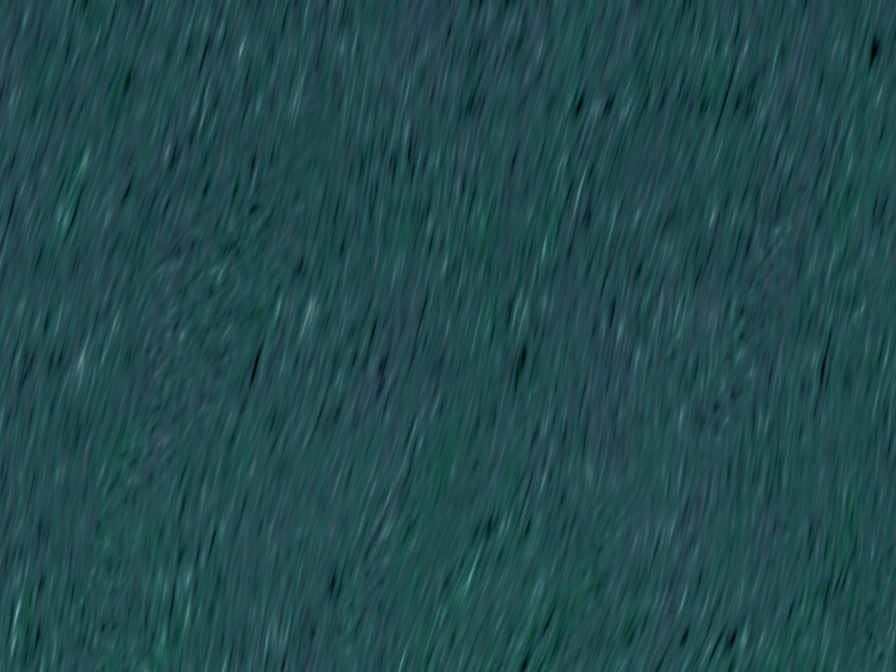
Write a WebGL 1 fragment shader that draws this texture.

```glsl
precision highp float;
// Dense teal fibres leaning to the right, like brushed fur or rippled water.
// Stretched gradient noise in sheared, gently warped coordinates forms the
// streaks; slanted bands of shorter grain break them, and slow noise tints them.
uniform vec2 u_resolution;

const vec3 BASE_TEAL = vec3(0.130, 0.291, 0.300);
const vec3 LIGHT_STEP = vec3(0.145, 0.172, 0.180);  // dark to light fibres
const vec3 SLATE_STEP = vec3(0.058, -0.034, 0.042); // green to slate blue
const float LEAN = 0.24;             // sideways shift per unit of height
const float GRAIN_LEAN = 0.38;       // lean of the short grain
const float BEND = 0.060;            // slow change of the lean
const float RIPPLE = 0.003;          // small change of the lean
const float SPARSE = 4.0;            // how far rare fibres stand out
const vec2 FINE = vec2(215.0, 24.0); // cells per canvas height
const vec2 MEDIUM = vec2(122.0, 12.5);
const vec2 BROAD = vec2(56.0, 5.0);
const vec2 GRAIN = vec2(112.0, 32.0);
const vec2 BAND = vec2(7.0, 1.6);

vec2 gradientAt(vec2 cell) {
  vec3 q = fract(vec3(cell.xyx) * vec3(0.1031, 0.1030, 0.0973));
  q += dot(q, q.yzx + 33.33);
  float angle = 6.28319 * fract((q.x + q.y) * q.z);
  return vec2(cos(angle), sin(angle));
}

float gradientNoise(vec2 p) {
  vec2 cell = floor(p);
  vec2 f = p - cell;
  vec2 blend = f * f * f * (f * (f * 6.0 - 15.0) + 10.0);
  vec2 right = vec2(1.0, 0.0);
  vec2 up = vec2(0.0, 1.0);
  float a = dot(gradientAt(cell), f);
  float b = dot(gradientAt(cell + right), f - right);
  float c = dot(gradientAt(cell + up), f - up);
  float d = dot(gradientAt(cell + 1.0), f - 1.0);
  return mix(mix(a, b, blend.x), mix(c, d, blend.x), blend.y);
}

// Shears the plane so that fibres follow the lean and its slow bends.
vec2 fibreSpace(vec2 p, float lean) {
  float bend = BEND * gradientNoise(p * 1.6 + 8.3);
  float ripple = RIPPLE * gradientNoise(p * 7.0 + 21.7);
  return vec2(p.x - lean * p.y + bend + ripple, p.y);
}

float longFibres(vec2 s) {
  return 0.50 * gradientNoise(s * FINE + 17.3)
       + 0.60 * gradientNoise(s * MEDIUM + 41.9)
       + 0.28 * gradientNoise(s * BROAD + 73.1);
}

float shortGrain(vec2 s) {
  return 0.70 * gradientNoise(s * GRAIN + 29.4)
       + 0.50 * gradientNoise(s * GRAIN * 1.8 + 57.8)
       + 0.35 * gradientNoise(s * GRAIN * 0.5 + 91.2);
}

void main() {
  vec2 p = gl_FragCoord.xy / u_resolution.y;
  vec2 fibre = fibreSpace(p, LEAN);
  vec2 grain = fibreSpace(p, GRAIN_LEAN);

  // Slanted bands where the long fibres break into short grain.
  float band = gradientNoise(grain * BAND + 3.6)
             + 0.45 * gradientNoise(grain * BAND * 3.1 + 12.5);
  float broken = smoothstep(0.10, 0.40, band + 0.30 * (0.4 - p.y));
  float light = mix(longFibres(fibre), shortGrain(grain), 0.75 * broken);

  // Most fibres stay close to the base; a few are clearly dark or bright.
  light *= 0.75 + SPARSE * light * light;
  light *= 1.0 + 0.8 * gradientNoise(fibre * vec2(12.0, 4.0) + 63.4);

  // Slow shading, slightly brighter near the bottom.
  light += 0.09 * gradientNoise(fibre * vec2(7.0, 1.8) + 35.2);
  light += 0.10 * (0.5 - p.y);

  // Tint varies from fibre to fibre and in wide soft patches.
  float slate = 0.70 * gradientNoise(fibre * vec2(84.0, 9.0) + 82.6)
              + 0.50 * gradientNoise(fibre * vec2(18.0, 3.5) + 47.1)
              + 0.45 * gradientNoise(fibre * vec2(4.0, 1.5) + 5.8)
              + 0.20 * (p.y - 0.5);

  vec3 colour = BASE_TEAL + LIGHT_STEP * light + SLATE_STEP * slate;
  gl_FragColor = vec4(clamp(colour, 0.0, 1.0), 1.0);
}
```
